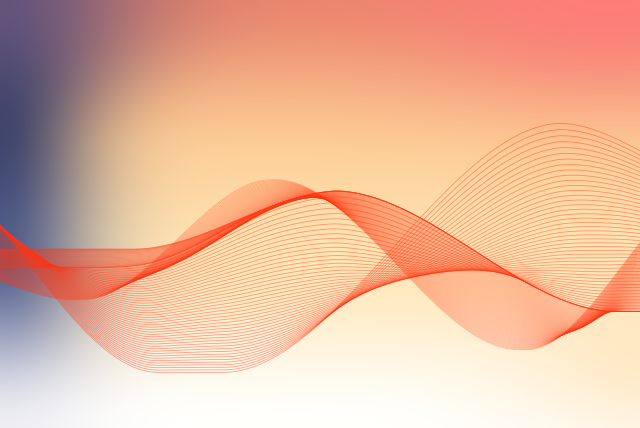
Give the GLSL for this background, as a Shadertoy shader.

```glsl
// Sheer red ribbons of fine lines waving over a warm dusk gradient.
// Each ribbon is a family of curves blended between two edges plus a bulge;
// translucent lines pile up where the family folds and darken there.

const vec3 LINE_RED = vec3(1.0, 0.20, 0.06);
const float HALF_WIDTH = 0.00097;
const float SLOPE_STEP = 0.002;

float bell(float x, float center, float width) {
    float d = (x - center) / width;
    return exp(-d * d);
}

// Edge curves: heights joined by smooth rises and falls.
float swellEdge(float x) {
    return 0.368 - 0.068 * smoothstep(-0.078, 0.111, x)
                 + 0.280 * smoothstep(0.130, 0.423, x)
                 - 0.397 * smoothstep(0.430, 0.810, x)
                 + 0.389 * smoothstep(0.823, 1.120, x);
}

float spineEdge(float x) {
    return 0.418 + 0.136 * smoothstep(0.208, 0.534, x)
                 - 0.282 * smoothstep(0.521, 0.964, x);
}

float lowerSpine(float x) {
    return spineEdge(x) - 0.043 * (1.0 - smoothstep(0.156, 0.443, x));
}

float meshEdge(float x) {
    return 0.714 - 0.584 * smoothstep(-0.195, 0.247, x)
                 + 0.582 * smoothstep(0.349, 0.879, x)
                 - 0.165 * smoothstep(0.872, 1.172, x);
}

// Ribbon shapes: first edge, last edge, bulge between them.
vec3 meshShape(float x) {
    float bulge = 0.039 * bell(x, 0.039, 0.078) - 0.136 * bell(x, 0.677, 0.228);
    return vec3(meshEdge(x), lowerSpine(x), bulge);
}

vec3 veilShape(float x) {
    float bulge = -0.054 * bell(x, 0.3125, 0.143) - 0.037 * bell(x, 0.911, 0.0586);
    return vec3(swellEdge(x), spineEdge(x), bulge);
}

vec3 bandShape(float x) {
    return vec3(spineEdge(x), lowerSpine(x), 0.0);
}

float blendShape(vec3 shape, float t) {
    return mix(shape.x, shape.y, t) + 4.0 * shape.z * t * (1.0 - t);
}

// Share of a pixel covered by a line at the given distance.
float lineCoverage(float dist, float pixel) {
    float top = min(dist + 0.5 * pixel, HALF_WIDTH);
    float bottom = max(dist - 0.5 * pixel, -HALF_WIDTH);
    return clamp((top - bottom) / pixel, 0.0, 1.0);
}

// Light left after crossing all lines; crowding gathers them at the edges.
float ribbonLight(float y, vec3 shape, vec3 nextShape, int count,
                  float opacity, float crowding) {
    float aspect = iResolution.x / iResolution.y;
    float pixel = 1.0 / iResolution.y;
    vec3 slopes = (nextShape - shape) / (SLOPE_STEP * aspect);
    float light = 1.0;
    for (int i = 0; i < count; i++) {
        float t = float(i) / float(count - 1);
        t = mix(t, smoothstep(0.0, 1.0, t), crowding);
        float slope = blendShape(slopes, t);
        float dist = abs(y - blendShape(shape, t)) / sqrt(1.0 + slope * slope);
        light *= 1.0 - opacity * lineCoverage(dist, pixel);
    }
    return light;
}

vec3 duskSky(vec2 uv) {
    // Warm vertical gradient, white at the foot.
    vec3 warm = mix(vec3(1.0, 1.0, 0.99), vec3(1.0, 0.90, 0.71), smoothstep(0.0, 0.42, uv.y));
    warm = mix(warm, vec3(0.99, 0.80, 0.58), smoothstep(0.36, 0.74, uv.y));
    warm = mix(warm, vec3(0.92, 0.52, 0.42), smoothstep(0.62, 1.04, uv.y));
    warm = mix(warm, vec3(1.0, 0.87, 0.68), 0.6 * bell(uv.x, 1.05, 0.25) * bell(uv.y, 0.15, 0.2));

    // Pink glow in the upper right corner.
    float glow = bell(uv.x, 0.95, 0.28) * bell(uv.y, 1.04, 0.24);
    warm = mix(warm, vec3(1.0, 0.49, 0.48), glow);

    // Blue shade along the left side.
    vec3 shade = mix(vec3(0.93, 0.93, 0.95), vec3(0.32, 0.37, 0.55), smoothstep(0.0, 0.42, uv.y));
    shade = mix(shade, vec3(0.25, 0.27, 0.42), smoothstep(0.4, 0.7, uv.y));
    shade = mix(shade, vec3(0.39, 0.33, 0.48), smoothstep(0.7, 1.0, uv.y));
    float reach = 0.143 + 0.08 * smoothstep(0.65, 1.0, uv.y);
    return mix(warm, shade, bell(uv.x, 0.0, reach));
}

void mainImage(out vec4 fragColor, in vec2 fragCoord) {
    vec2 uv = fragCoord / iResolution.xy;
    float x = uv.x;
    float ahead = x + SLOPE_STEP;
    float bandOpacity = mix(0.28, 0.09, smoothstep(0.2, 0.5, x));

    float light = ribbonLight(uv.y, veilShape(x), veilShape(ahead), 72, 0.30, 0.0);
    light *= ribbonLight(uv.y, meshShape(x), meshShape(ahead), 46, 0.45, 0.0);
    light *= ribbonLight(uv.y, bandShape(x), bandShape(ahead), 22, bandOpacity, 0.8);

    fragColor = vec4(mix(LINE_RED, duskSky(uv), light), 1.0);
}
```
